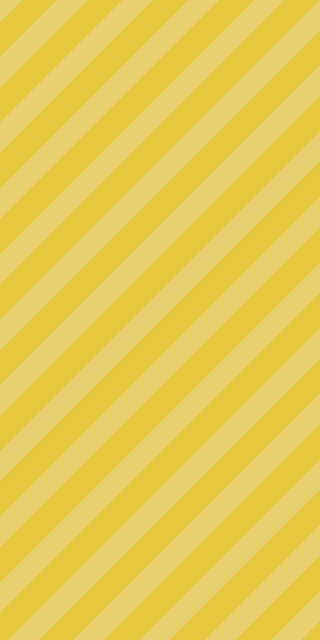
A WebGL 2 fragment shader for this pattern:

```glsl
#version 300 es
precision highp float;
// Flat diagonal stripes at 45 degrees, rising to the right: pale bands on gold.
// The distance across the stripes is folded into one period, and each band
// is a signed distance to its centre line, smoothed over about one pixel.

#define STRIPE_PERIOD 0.1451   // spacing across the stripes, in canvas widths
#define BAND_SHARE    0.467    // part of each period that is pale
#define BAND_OFFSET   0.0514   // centre of the band next to the lower left corner
#define STRIPE_ANGLE  0.78539816
#define GOLD vec3(0.90, 0.78, 0.24)
#define PALE vec3(0.90, 0.82, 0.43)

uniform vec2 u_resolution;
out vec4 fragColor;

// Signed distance to the nearest band edge, negative inside the band.
float bandDistance(float across) {
    float cell = fract((across - BAND_OFFSET) / STRIPE_PERIOD + 0.5) - 0.5;
    return (abs(cell) - 0.5 * BAND_SHARE) * STRIPE_PERIOD;
}

void main() {
    // Canvas position in units of its width
    vec2 position = gl_FragCoord.xy / u_resolution.x;
    float pixel = 1.0 / u_resolution.x;

    // Coordinate across the stripes
    vec2 stripeNormal = vec2(sin(STRIPE_ANGLE), -cos(STRIPE_ANGLE));
    float edge = bandDistance(dot(position, stripeNormal));

    // Blend the two colours with a smooth edge
    float band = 1.0 - smoothstep(-0.6 * pixel, 0.6 * pixel, edge);
    fragColor = vec4(mix(GOLD, PALE, band), 1.0);
}
```
